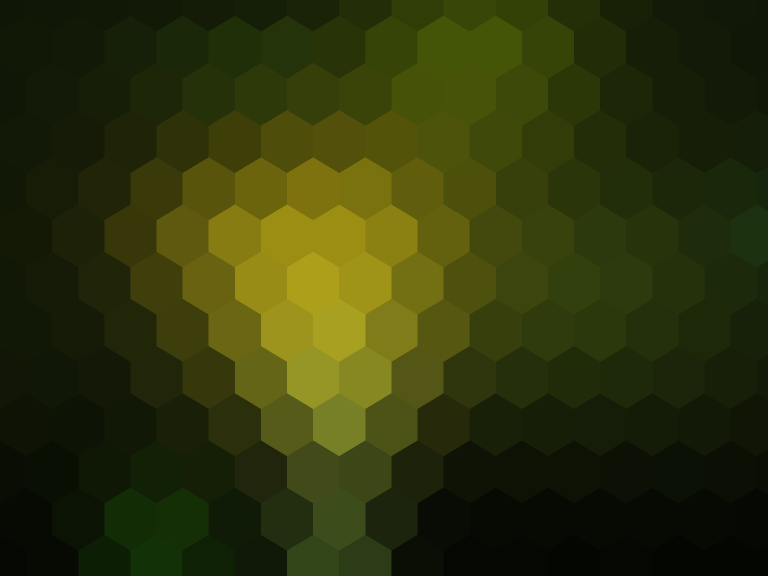
Write a Shadertoy shader that draws this background.

```glsl
const vec2 CANVAS = vec2(4.0 / 3.0, 1.0);
const vec2 CELL_SIZE = vec2(0.0906, 0.0946);
const vec2 LATTICE = vec2(1.0, 1.7320508);
const float CELL_VARIATION = 0.07;
const int SAMPLES = 2;

float hash(vec2 id) {
    return fract(sin(dot(id, vec2(127.1, 311.7))) * 43758.55);
}

// Centre of the unit hexagon holding q, chosen from two interleaved lattices
vec2 hexCenter(vec2 q) {
    vec2 a = floor(q / LATTICE + 0.5) * LATTICE;
    vec2 b = (floor(q / LATTICE) + 0.5) * LATTICE;
    vec2 toA = q - a;
    vec2 toB = q - b;
    return dot(toA, toA) < dot(toB, toB) ? a : b;
}

// Soft elliptical light
vec3 glow(vec2 p, vec2 center, vec2 radius, vec3 color) {
    vec2 d = (p - center) / radius;
    return color * exp(-dot(d, d));
}

vec3 lightField(vec2 p) {
    vec3 floorColor = vec3(0.016, 0.024, 0.009);
    vec3 mossColor = vec3(0.066, 0.090, 0.025);
    vec3 light = mix(floorColor, mossColor, smoothstep(0.0, 0.4, p.y));

    // Golden centre, tapering downward
    light += glow(p, vec2(0.556, 0.615), vec2(0.278, 0.182), vec3(0.39, 0.32, 0.02));
    light += glow(p, vec2(0.339, 0.592), vec2(0.122, 0.104), vec3(0.086, 0.078, 0.016));
    light += glow(p, vec2(0.564, 0.427), vec2(0.208, 0.174), vec3(0.41, 0.37, 0.075));
    light += glow(p, vec2(0.587, 0.262), vec2(0.112, 0.14), vec3(0.22, 0.25, 0.09));
    light += glow(p, vec2(0.58, 0.028), vec2(0.097, 0.113), vec3(0.20, 0.27, 0.10));

    // Green surroundings
    light += glow(p, vec2(1.024, 0.505), vec2(0.26, 0.226), vec3(0.10, 0.133, 0.024));
    light += glow(p, vec2(1.333, 0.6), vec2(0.087, 0.122), vec3(0.016, 0.07, 0.03));
    light += glow(p, vec2(0.825, 0.905), vec2(0.208, 0.182), vec3(0.195, 0.235, 0.004));
    light += glow(p, vec2(0.425, 0.887), vec2(0.19, 0.095), vec3(0.04, 0.086, 0.008));
    light += glow(p, vec2(0.278, 0.054), vec2(0.122, 0.13), vec3(0.063, 0.18, 0.016));
    return light;
}

// One flat colour per hexagon, with the grid hung from the top left corner
vec3 mosaic(vec2 p) {
    vec2 center = hexCenter(vec2(p.x, CANVAS.y - p.y) / CELL_SIZE);
    vec2 id = floor(center * 2.0 / LATTICE + 0.5);
    vec2 cell = center * CELL_SIZE;
    float tint = 1.0 + CELL_VARIATION * (hash(id) - 0.5);
    return lightField(vec2(cell.x, CANVAS.y - cell.y)) * tint;
}

void mainImage(out vec4 fragColor, in vec2 fragCoord) {
    // Average samples within the pixel to smooth cell edges
    vec3 color = vec3(0.0);
    for (int i = 0; i < SAMPLES * SAMPLES; i++) {
        vec2 offset = (vec2(i % SAMPLES, i / SAMPLES) + 0.5) / float(SAMPLES) - 0.5;
        color += mosaic((fragCoord + offset) / iResolution.xy * CANVAS);
    }
    fragColor = vec4(color / float(SAMPLES * SAMPLES), 1.0);
}
```
